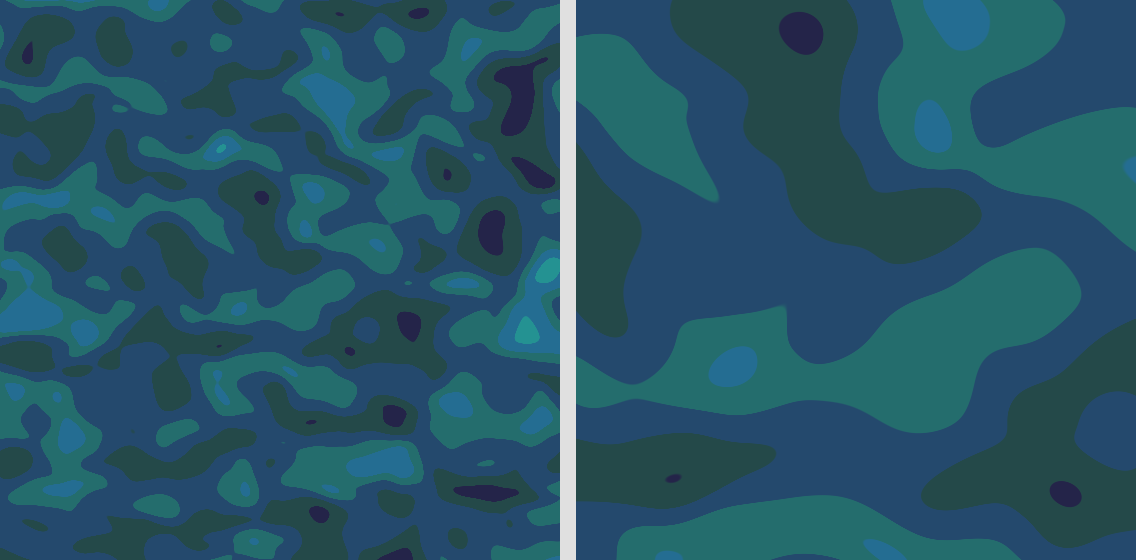
Left, the full canvas; right, a detail of the centre.
A three.js fragment shader for this texture:

```glsl
// Posterised noise terrain: broad horizontal bands plus smaller rounded blobs
// are summed into one height, which is cut into six flat colour levels
// like a contour map, from dark violet hollows to teal peaks.

varying vec2 vUv;

const vec3 VIOLET = vec3(0.141, 0.141, 0.286);
const vec3 PINE   = vec3(0.141, 0.286, 0.286);
const vec3 NAVY   = vec3(0.141, 0.286, 0.427);
const vec3 TEAL   = vec3(0.141, 0.427, 0.427);
const vec3 AZURE  = vec3(0.141, 0.427, 0.573);
const vec3 AQUA   = vec3(0.141, 0.573, 0.573);

const float NOISE_DEVIATION = 0.23;
const float EDGE_SOFTNESS = 0.012;

// Two random values in 0..1 per lattice point
vec2 hash2(vec2 p) {
  vec3 q = fract(p.xyx * vec3(0.1031, 0.1030, 0.0973));
  q += dot(q, q.yzx + 33.33);
  return fract((q.xx + q.yz) * q.zy);
}

// Contribution of one lattice corner: random unit slope along the offset
float cornerSlope(vec2 cell, vec2 local, vec2 corner) {
  vec2 direction = normalize(hash2(cell + corner) - 0.4999);
  return dot(direction, local - corner);
}

// Gradient noise scaled to unit deviation
float gradientNoise(vec2 p) {
  vec2 cell = floor(p);
  vec2 f = fract(p);
  vec2 blend = f * f * f * (f * (f * 6.0 - 15.0) + 10.0);
  float low = mix(cornerSlope(cell, f, vec2(0.0, 0.0)),
                  cornerSlope(cell, f, vec2(1.0, 0.0)), blend.x);
  float high = mix(cornerSlope(cell, f, vec2(0.0, 1.0)),
                   cornerSlope(cell, f, vec2(1.0, 1.0)), blend.x);
  return mix(low, high, blend.y) / NOISE_DEVIATION;
}

// Bends the plane a little so that outlines become irregular
vec2 warp(vec2 p, float frequency, float amount) {
  vec2 q = p * frequency;
  return p + amount * vec2(gradientNoise(q + 17.3), gradientNoise(q + 61.7));
}

// Tilts the lattice to hide its axes
vec2 shear(vec2 p, float slope) {
  return vec2(p.x + slope * p.y, p.y - slope * p.x);
}

// Wide bands, compact blobs and small bumps, about unit deviation in total
float terrainHeight(vec2 p) {
  vec2 bent = warp(p, 9.0, 0.008);
  float bands = gradientNoise(shear(bent, 0.10) * vec2(3.0, 7.0) + 23.4);
  float blobs = gradientNoise(shear(bent, -0.20) * vec2(9.0, 13.5) + 47.6);
  float bumps = gradientNoise(shear(bent, 0.35) * vec2(15.0, 19.0) + 83.2);
  return 0.60 * bands + 0.77 * blobs + 0.20 * bumps;
}

// Lays a colour over everything above a threshold
vec3 addLevel(vec3 below, vec3 above, float height, float threshold) {
  float cover = smoothstep(threshold - EDGE_SOFTNESS, threshold + EDGE_SOFTNESS, height);
  return mix(below, above, cover);
}

void main() {
  float height = terrainHeight(vUv);
  vec3 color = VIOLET;
  color = addLevel(color, PINE, height, -1.95);
  color = addLevel(color, NAVY, height, -0.73);
  color = addLevel(color, TEAL, height, 0.42);
  color = addLevel(color, AZURE, height, 1.34);
  color = addLevel(color, AQUA, height, 2.35);
  gl_FragColor = vec4(color, 1.0);
}
```
